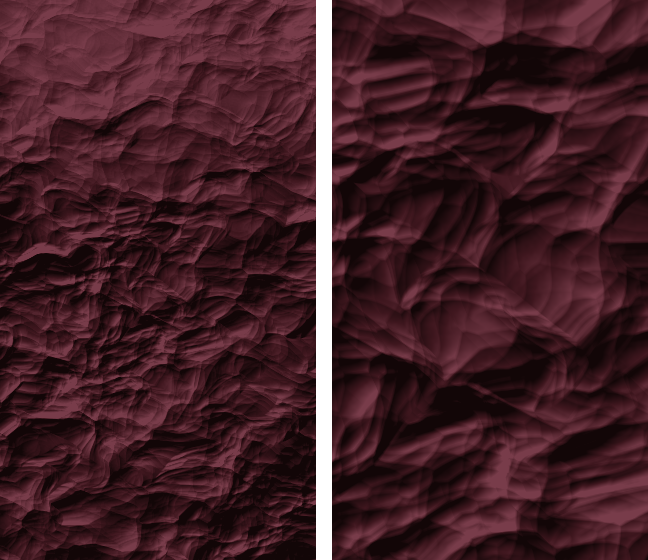
Left, the full canvas; right, a detail of the centre.
Reproduce this texture procedurally as a Shadertoy shader.

```glsl
const vec3 SHADOW = vec3(0.065, 0.022, 0.025);
const vec3 WINE = vec3(0.245, 0.088, 0.118);
const vec3 ROSE = vec3(0.455, 0.225, 0.278);
const vec2 LIGHT_DIR = vec2(-0.46, 0.888);
const float STRETCH = 1.25;       // creases run slightly wider than tall
const float TAP = 0.0026;         // sampling step for the slope
const float FACET_SCALE = 4.3;
const float FOLD_SCALE = 4.6;
const float WARP = 0.085;
const float CONTRAST_TOP = 0.16;
const float CONTRAST_LOW = 0.34;
const float CREASE_GLOW = 0.050;
const float BROAD_SHADE = 0.42;
const float GRAIN = 0.045;
const int OCTAVES = 4;

float hash(vec2 p) {
    return fract(sin(dot(p, vec2(127.1, 311.7))) * 43758.5);
}

float noise(vec2 p) {
    vec2 i = floor(p), f = fract(p);
    f = f * f * (3.0 - 2.0 * f);
    vec2 o = vec2(0.0, 1.0);
    return mix(mix(hash(i), hash(i + o.yx), f.x),
               mix(hash(i + o.xy), hash(i + o.yy), f.x), f.y);
}

mat2 turn(float a) {
    return mat2(cos(a), sin(a), -sin(a), cos(a));
}

// Bowl-shaped cells that meet in sharp ridges
float facets(vec2 p) {
    vec2 cell = floor(p), f = fract(p);
    float nearest = 9.0;
    for (int y = -1; y <= 1; y++)
    for (int x = -1; x <= 1; x++) {
        vec2 o = vec2(x, y);
        vec2 id = cell + o;
        vec2 jitter = 0.1 + 0.8 * vec2(hash(id), hash(id + 57.3));
        vec2 d = o + jitter - f;
        nearest = min(nearest, dot(d, d) + 0.15 * hash(id + 19.7));
    }
    return nearest;
}

// Long wandering fold lines
float folds(vec2 p) {
    return -abs(noise(p) - 0.5);
}

// Height of the crumpled sheet
float sheet(vec2 p) {
    vec2 bend = vec2(noise(p * 4.3 + 3.1), noise(p * 4.3 + 41.7)) - 0.5;
    vec2 r = turn(0.7) * p;
    vec2 kink = vec2(folds(r * 9.0 + 11.0), folds(r * 9.0 + 73.0));
    p += WARP * (bend + 0.9 * kink);
    float dense = 0.5 + noise(p * 2.6 + 8.0);
    float height = 0.0, size = 1.0, steep = 0.62;
    for (int i = 0; i < OCTAVES; i++) {
        float k = float(i);
        vec2 q = turn(0.5 + 1.3 * k) * p + 5.7 * k;
        float facetScale = FACET_SCALE * size;
        float foldScale = FOLD_SCALE * size;
        float amount = i > 1 ? steep * dense : steep;
        height += amount * facets(q * facetScale) / facetScale;
        height += 1.1 * amount * folds(q * foldScale + 23.0) / foldScale;
        size *= 1.95;
        steep *= i == 0 ? 1.25 : 0.68;
    }
    return height;
}

void mainImage(out vec4 fragColor, in vec2 fragCoord) {
    vec2 uv = fragCoord / iResolution.xy;
    vec2 p = fragCoord / iResolution.x;
    vec2 q = p * vec2(1.0, STRETCH);

    // Slope toward the light and sharpness of ridges
    float here = sheet(q);
    float above = sheet(q + TAP * LIGHT_DIR);
    float below = sheet(q - TAP * LIGHT_DIR);
    float slope = (below - above) / (2.0 * TAP);
    float crease = clamp((2.0 * here - above - below) / TAP, 0.0, 3.0);

    // Broad light: bright top, dim middle, shaded lower right corner
    float top = smoothstep(0.52, 0.97, uv.y);
    float tone = mix(0.42, 0.84, top);
    tone -= 0.13 * exp(-pow((uv.y - 0.51) / 0.13, 2.0));
    tone -= 0.20 * smoothstep(0.4, 1.0, uv.x) * smoothstep(0.55, 0.05, uv.y);
    tone -= 0.10 * smoothstep(0.05, 0.0, uv.x);
    tone += BROAD_SHADE * (noise(q * 3.6 + 31.0) - 0.5) * (1.0 - 0.6 * top);

    float contrast = mix(CONTRAST_LOW, CONTRAST_TOP, top);
    tone += contrast * slope + CREASE_GLOW * crease;
    tone += GRAIN * (noise(p * 230.0) - 0.5);
    tone = clamp(tone, 0.02, 1.04);

    vec3 color = mix(SHADOW, WINE, min(tone * 2.0, 1.0));
    color = mix(color, ROSE, max(tone * 2.0 - 1.0, 0.0));
    fragColor = vec4(color, 1.0);
}
```
